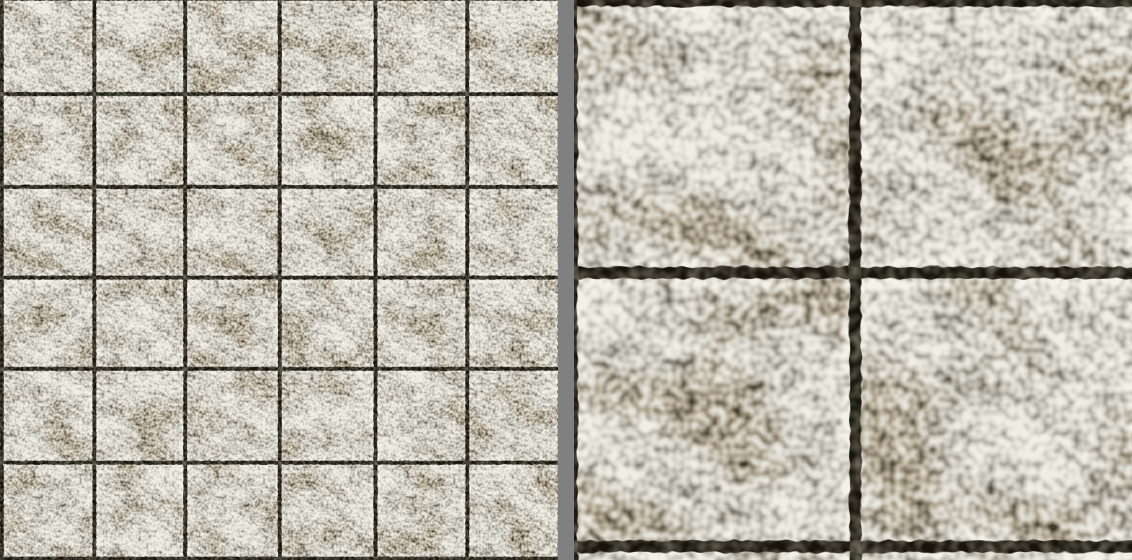
Left, the full canvas; right, a detail of the centre.
This texture is drawn by a WebGL 2 fragment shader. Its source:

```glsl
#version 300 es
precision highp float;
// Square speckled granite tiles with dark, mottled, slightly uneven joints.

#define TILES 6.0          // repeats across and down
#define JOINT 0.021        // half width of a joint, in tiles
#define RAGGED 0.010       // roughness of the joint edges
#define GRAIN 36.0         // finest speckles per tile
#define CONTRAST 0.19      // strength of the speckles
#define WEAR 0.48          // strength of the large stains
#define PALE vec3(0.905, 0.897, 0.860)
#define DARK vec3(0.330, 0.310, 0.260)
#define GROUT_DEEP vec3(0.090, 0.075, 0.045)
#define GROUT_DUST vec3(0.420, 0.405, 0.345)

uniform vec2 u_resolution;
out vec4 outColor;

float hash(vec2 p) {
    p = fract(p * vec2(0.1031, 0.1137));
    p += dot(p, p.yx + 33.33);
    return fract((p.x + p.y) * p.x * 47.13);
}

vec2 gradient(vec2 cell) {
    float angle = 6.2831853 * hash(cell);
    return vec2(cos(angle), sin(angle));
}

float noise(vec2 p) {
    vec2 i = floor(p), f = p - i;
    vec2 u = f * f * f * (f * (f * 6.0 - 15.0) + 10.0);
    vec2 e = vec2(1.0, 0.0);
    float low = mix(dot(gradient(i), f),
                    dot(gradient(i + e), f - e), u.x);
    float high = mix(dot(gradient(i + e.yx), f - e.yx),
                     dot(gradient(i + 1.0), f - 1.0), u.x);
    return mix(low, high, u.y);
}

// Small displacement of each joint from the even grid, in tiles.
vec2 jointShift(vec2 line) {
    vec2 k = mod(line, TILES);
    return vec2(0.002 + 0.004 * k.x + 0.020 * sin(1.65 * k.x + 1.03),
                0.020 + 0.030 * sin(1.05 * k.y - 0.2));
}

// Alternate tiles share their grain, while stains differ in every tile.
vec3 granite(vec2 p, vec2 tile, float rim) {
    vec2 grainSeed = 61.0 * mod(tile, 2.0) + 140.0;
    vec2 stainSeed = 23.0 * tile + 300.0;
    vec2 streak = vec2(p.x * 0.8 + p.y * 0.3, p.y * 1.15);

    float stain = noise(streak * 2.6 + stainSeed);
    float speckle = 0.62 * noise(p * GRAIN + grainSeed)
                  + 0.50 * noise(streak * GRAIN * 0.53 + grainSeed.yx)
                  + 0.35 * noise(streak * 7.0 + grainSeed)
                  + WEAR * stain;
    float z = 4.0 * speckle;
    float shade = 0.16 + CONTRAST * z + 0.04 * z * z - 0.08 * rim;
    vec3 color = mix(PALE, DARK, clamp(shade, -0.08, 1.15));

    // Warm mineral tint in the stained patches
    float warmth = smoothstep(-0.1, 0.5, stain) * smoothstep(0.05, 0.4, shade);
    return color * mix(vec3(1.0), vec3(1.03, 0.99, 0.93), warmth);
}

vec3 grout(vec2 q, float crossing) {
    float dust = 0.32 + 0.75 * noise(q * 31.0 + 500.0)
               + 0.55 * noise(q * 17.0 + 700.0) + 0.35 * crossing;
    vec3 color = mix(GROUT_DEEP, GROUT_DUST, clamp(dust, 0.0, 1.0));
    float moss = smoothstep(0.0, 0.4, noise(q * 1.7 + 900.0));
    return color * mix(vec3(1.0), vec3(0.95, 1.04, 0.98), moss);
}

void main() {
    vec2 q = gl_FragCoord.xy / u_resolution * TILES;

    // Nearest joint on each axis, then the tile beside it
    vec2 line = floor(q + 0.5);
    vec2 offset = q - line - jointShift(line);
    vec2 tile = line + step(0.0, offset) - 1.0;
    vec2 local = q - tile - jointShift(tile);

    // Ragged joint coverage
    float rough = RAGGED * noise(q * 27.0 + 200.0);
    vec2 gap = abs(offset) - JOINT + rough;
    vec2 soft = 0.7 * TILES / u_resolution + 0.001;
    vec2 cover = 1.0 - smoothstep(-soft, soft, gap);
    float joint = max(cover.x, cover.y);
    float rim = 1.0 - smoothstep(0.0, 0.05, min(gap.x, gap.y));

    vec3 color = mix(granite(local, tile, rim),
                     grout(q, cover.x * cover.y), joint);
    outColor = vec4(clamp(color, 0.0, 1.0), 1.0);
}
```
